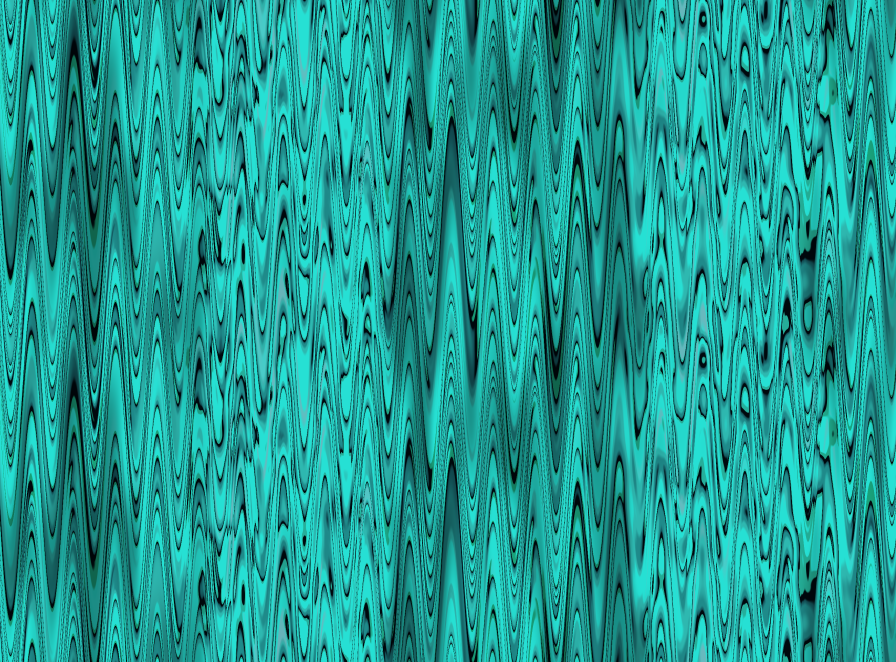
This background is drawn by a WebGL 1 fragment shader. Its source:

```glsl
precision highp float;
// Teal agate-like grain: contour bands of a vertically repeating noise field,
// sheared by a tall sine wave into nested chevrons, with calmer columns where
// upright drops break the bands. Each pixel averages a small grid of samples.

uniform vec2 u_resolution;

// Lengths are fractions of the canvas height.
const float WAVE_LENGTH = 0.0634;
const float WAVE_HEIGHT = 0.155;    // half of the peak-to-peak height
const float REPEAT = 0.515;         // vertical period of the grain
const float DRIFT = 0.16;           // slow rise and fall of neighbouring tips
const float BANDS = 4.2;            // colour cycles over the field range
const float CALM_BANDS = 2.6;       // the same inside calm columns
const float CALM_SPACING = 0.68;
const float CALM_CENTRE = 0.43;
const float DROP_STRENGTH = 0.5;
const float SHADE = 0.62;           // brightness of the shaded streaks
const float TAU = 6.2831853;

const vec3 BRIGHT = vec3(0.15, 0.88, 0.83);
const vec3 SOFT = vec3(0.18, 0.72, 0.69);
const vec3 MID = vec3(0.12, 0.54, 0.54);
const vec3 DEEP = vec3(0.08, 0.34, 0.37);
const vec3 INK = vec3(0.00, 0.03, 0.05);
const vec3 GREEN = vec3(0.10, 0.63, 0.48);
const vec3 BLUSH = vec3(0.58, 0.62, 0.69);

float hash(vec2 p) {
  vec3 q = fract(vec3(p.xyx) * 0.1031);
  q += dot(q, q.yzx + 33.33);
  return fract((q.x + q.y) * q.z);
}

// Value noise whose rows repeat after a whole number of cells.
float noise(vec2 p, float rows) {
  vec2 cell = floor(p);
  vec2 f = p - cell;
  f = f * f * (3.0 - 2.0 * f);
  float y0 = mod(cell.y, rows);
  float y1 = mod(cell.y + 1.0, rows);
  float low = mix(hash(vec2(cell.x, y0)), hash(vec2(cell.x + 1.0, y0)), f.x);
  float high = mix(hash(vec2(cell.x, y1)), hash(vec2(cell.x + 1.0, y1)), f.x);
  return mix(low, high, f.y);
}

// One colour cycle: a fade from bright to ink, then a thin green rim.
vec3 bandColor(float t, float calm) {
  vec3 c = mix(BRIGHT, SOFT, smoothstep(0.34, 0.46, t));
  c = mix(c, MID, smoothstep(0.52, 0.66, t));
  c = mix(c, DEEP, smoothstep(0.72, 0.80, t));
  c = mix(c, INK, smoothstep(0.79, 0.83, t));
  c = mix(c, mix(GREEN, SOFT, 0.6 * calm), smoothstep(0.89, 0.91, t));
  return mix(c, BRIGHT, smoothstep(0.97, 1.0, t));
}

vec3 grain(vec2 p) {
  float calm = 0.5 + 0.5 * cos(TAU * (p.x - CALM_CENTRE) / CALM_SPACING);
  calm = smoothstep(0.35, 0.95, calm);

  // Sheared height, counted in vertical repeats.
  float drift = DRIFT * noise(vec2(p.x * 7.0 + 61.0, 0.5), 2.0);
  float s = (p.y + drift + WAVE_HEIGHT * sin(TAU * p.x / WAVE_LENGTH)) / REPEAT;

  // Broad and fine layers follow the wave; the drops stay upright.
  float broad = noise(vec2(p.x * 4.0 + 11.0, s * 6.0), 6.0);
  float fine = noise(vec2(p.x * 9.0 + 37.0, s * 17.0), 17.0);
  float drops = noise(vec2(p.x * 46.0 + 83.0, p.y / REPEAT * 9.0), 9.0);
  float patchy = noise(vec2(p.x * 13.0 + 171.0, s * 3.0), 3.0);
  float field = 0.65 * broad + 0.55 * fine * smoothstep(0.2, 0.75, patchy);
  field += DROP_STRENGTH * calm * (drops - 0.5);

  float t = fract(field * mix(BANDS, CALM_BANDS, calm));
  vec3 c = bandColor(t, calm);

  // Long shaded streaks, weaker in the calm columns.
  float streak = noise(vec2(p.x * 30.0 + 211.0, p.y / REPEAT * 3.0), 3.0);
  float light = smoothstep(0.2, 0.6, 0.6 * streak + 0.4 * patchy + 0.2 * calm);
  c *= mix(SHADE, 1.0, light);

  // Rare pale flushes on the lighter bands.
  float flush = noise(vec2(p.x * 31.0 + 127.0, s * 11.0), 11.0);
  float pale = smoothstep(0.78, 0.92, flush) * (1.0 - smoothstep(0.3, 0.6, t));
  return mix(c, BLUSH, pale * (0.1 + 0.5 * calm));
}

void main() {
  // Dense horizontal samples smooth the steep flanks.
  vec3 sum = vec3(0.0);
  for (int i = 0; i < 3; i++) {
    for (int j = 0; j < 2; j++) {
      vec2 offset = (vec2(float(i), float(j)) + 0.5) / vec2(3.0, 2.0) - 0.5;
      sum += grain((gl_FragCoord.xy + offset) / u_resolution.y);
    }
  }
  gl_FragColor = vec4(sum / 6.0, 1.0);
}
```
